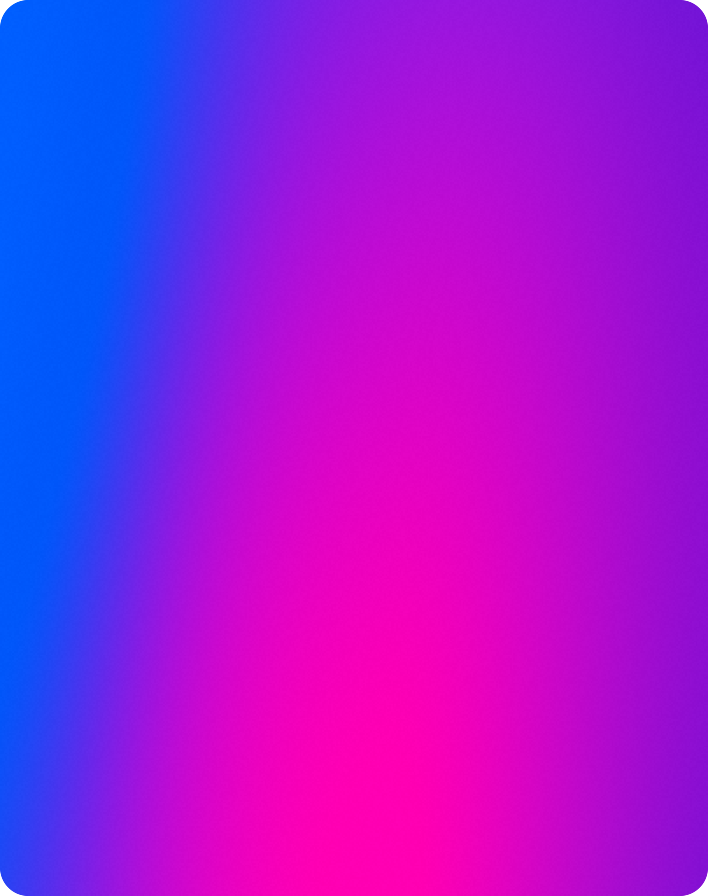
A Shadertoy shader for this background:

```glsl
// Rounded card with a soft glow of blue, violet and hot pink.

float hash(vec2 p) {
    return fract(sin(dot(p, vec2(12.99, 78.23))) * 43758.5);
}

float roundedBox(vec2 p, vec2 halfSize, float radius) {
    vec2 q = abs(p) - halfSize + radius;
    return length(max(q, 0.0)) + min(max(q.x, q.y), 0.0) - radius;
}

// Blue at 0, violet near 0.5, pink at 1.
vec3 heatRamp(float heat) {
    return vec3(heat, 0.34 * pow(1.0 - heat, 1.5), 0.98 - 0.15 * heat - 0.13 * pow(heat, 4.0));
}

void mainImage(out vec4 fragColor, in vec2 fragCoord) {
    vec2 uv = fragCoord / iResolution.xy;
    float depth = 1.0 - uv.y;

    // Heat climbs to the right of a curved blue boundary.
    float boundary = 0.2 - 0.14 * depth - 0.17 * depth * depth;
    float dist = uv.x - boundary;
    float width = 0.175 + 0.115 * depth * depth * depth;
    float rise = 1.0 - exp(-pow(max(dist, 0.0) / width, 1.4 + 0.5 * depth * depth));

    // It is strongest at the bottom and cools towards the right side.
    float peak = 1.03 - 0.42 * pow(uv.y, 1.7);
    float shade = smoothstep(0.6 - 0.08 * depth, 1.1, uv.x);
    float cooling = 1.0 - shade * mix(0.3, 0.55, depth);
    float heat = clamp(peak * rise * cooling, 0.0, 1.0);

    vec3 color = heatRamp(heat);
    color *= 1.0 - shade * vec3(0.0, 0.5, 0.08);
    color += vec3(0.0, 0.03, 0.02) * smoothstep(0.0, 0.2, -dist);

    // Fine grain
    color += 0.012 * (hash(floor(uv * vec2(404.0, 512.0))) - 0.5);

    // White outside the rounded corners
    vec2 halfSize = 0.5 * iResolution.xy / iResolution.x;
    float card = roundedBox(fragCoord / iResolution.x - halfSize, halfSize, 0.04);
    float pixel = 1.0 / iResolution.x;
    color = mix(color, vec3(1.0), smoothstep(-0.5 * pixel, 0.5 * pixel, card));

    fragColor = vec4(clamp(color, 0.0, 1.0), 1.0);
}
```
